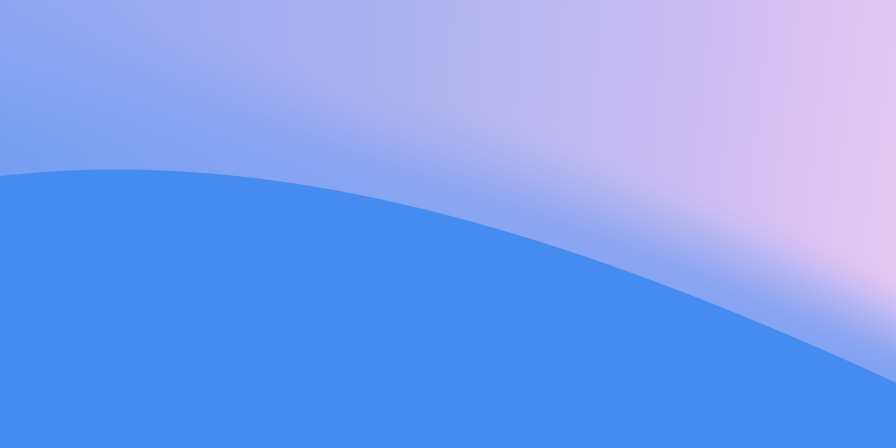
This background is drawn by a WebGL 2 fragment shader. Its source:

```glsl
#version 300 es
precision highp float;
// A flat blue hill under a soft sky that runs from periwinkle to pink.
// The crest is a cubic curve; the sky is one blue-to-pink ramp, driven by
// the position across the canvas and dimmed by a haze just above the crest.

#define HILL_BLUE vec3(0.275, 0.550, 0.940)
#define SKY_PINK  vec3(0.910, 0.785, 0.950)
#define CREST     vec4(0.607, 0.228, -0.924, 0.235)  // cubic, low order first
#define SKY_TINT  vec3(0.453, 0.360, 0.150)          // pinkness of open sky
#define HAZE_TINT vec3(0.300, 0.400, -0.340)         // pinkness at the crest
#define HAZE_LEFT  0.42                              // haze depth, in heights
#define HAZE_RIGHT 0.26
#define GLOW       0.05                              // extra pink, lower right

uniform vec2 u_resolution;
out vec4 fragColor;

float quadratic(vec3 k, float x) {
    return k.x + x * (k.y + x * k.z);
}

float crestHeight(float x) {
    return CREST.x + x * quadratic(CREST.yzw, x);
}

float crestSlope(float x) {
    return quadratic(CREST.yzw * vec3(1.0, 2.0, 3.0), x);
}

vec3 skyColor(float x, float y, float rise) {
    float depth = mix(HAZE_LEFT, HAZE_RIGHT, smoothstep(0.0, 0.5, x));
    float openSky = quadratic(SKY_TINT, x) + GLOW * x * x * (1.0 - y);
    float pinkness = mix(quadratic(HAZE_TINT, x), openSky,
                         smoothstep(0.0, depth, rise));
    return mix(HILL_BLUE, SKY_PINK, clamp(pinkness, 0.0, 1.0));
}

void main() {
    vec2 uv = gl_FragCoord.xy / u_resolution;
    float rise = uv.y - crestHeight(uv.x);

    // Convert the vertical gap to a distance across the slope, in heights.
    float aspect = u_resolution.x / u_resolution.y;
    float slope = crestSlope(uv.x) / aspect;
    float distanceToCrest = rise * inversesqrt(1.0 + slope * slope);

    // One-pixel soft edge between hill and sky.
    float skyCover = clamp(distanceToCrest * u_resolution.y + 0.5, 0.0, 1.0);
    vec3 color = mix(HILL_BLUE, skyColor(uv.x, uv.y, rise), skyCover);
    fragColor = vec4(color, 1.0);
}
```
